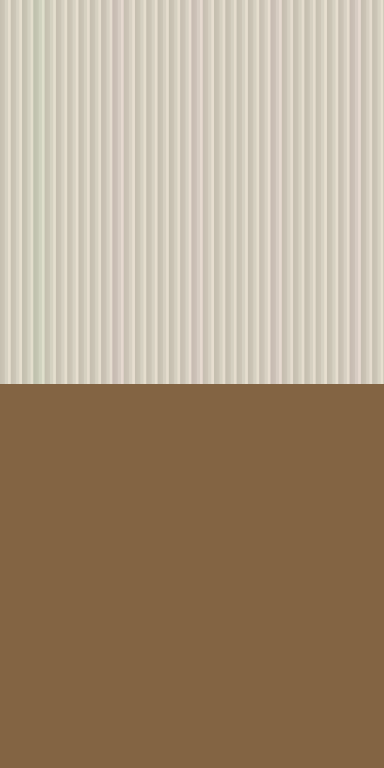
This texture is drawn by a Shadertoy shader. Its source:

```glsl
// Linear edge, one pixel wide
float edge(float at, float x, float pixel) {
    return clamp((x - at) / pixel + 0.5, 0.0, 1.0);
}

// Cross-section of one rib: shaded groove, flat face, lit crest
vec3 ribColor(float phase, float pixel) {
    vec3 lit = vec3(0.90, 0.87, 0.81);
    vec3 shade = vec3(0.775, 0.75, 0.69) + 0.025 * smoothstep(0.0, 0.5, phase);
    vec3 color = mix(shade, vec3(0.84, 0.82, 0.76), edge(0.48, phase, pixel));
    color = mix(color, lit, edge(0.76, phase, pixel));

    // Blend across the seam between neighbouring ribs
    return phase < 0.5
        ? mix(lit, color, edge(0.0, phase, pixel))
        : mix(color, vec3(0.775, 0.75, 0.69), edge(1.0, phase, pixel));
}

// Faint pink on every seventh rib, green near the left side
vec3 ribTint(float rib) {
    float amount = pow(0.5 + 0.5 * cos(6.28318 * (rib - 3.0) / 7.0), 6.0);
    vec3 hue = rib < 6.0 ? vec3(-0.022, 0.008, -0.008) : vec3(0.004, -0.016, 0.006);
    return amount * hue + 0.005 * sin(rib * 2.4) * sin(rib * 1.3);
}

void mainImage(out vec4 fragColor, in vec2 fragCoord) {
    vec2 uv = fragCoord / iResolution.xy;

    // Ribbed upper half
    float x = uv.x * 34.0 + 0.05;
    vec3 ribs = ribColor(fract(x), 34.0 / iResolution.x) + ribTint(floor(x));

    // Plain brown lower half
    vec3 brown = vec3(0.514, 0.394, 0.262);
    float upper = edge(0.5, uv.y, 1.0 / iResolution.y);
    fragColor = vec4(mix(brown, ribs, upper), 1.0);
}
```
